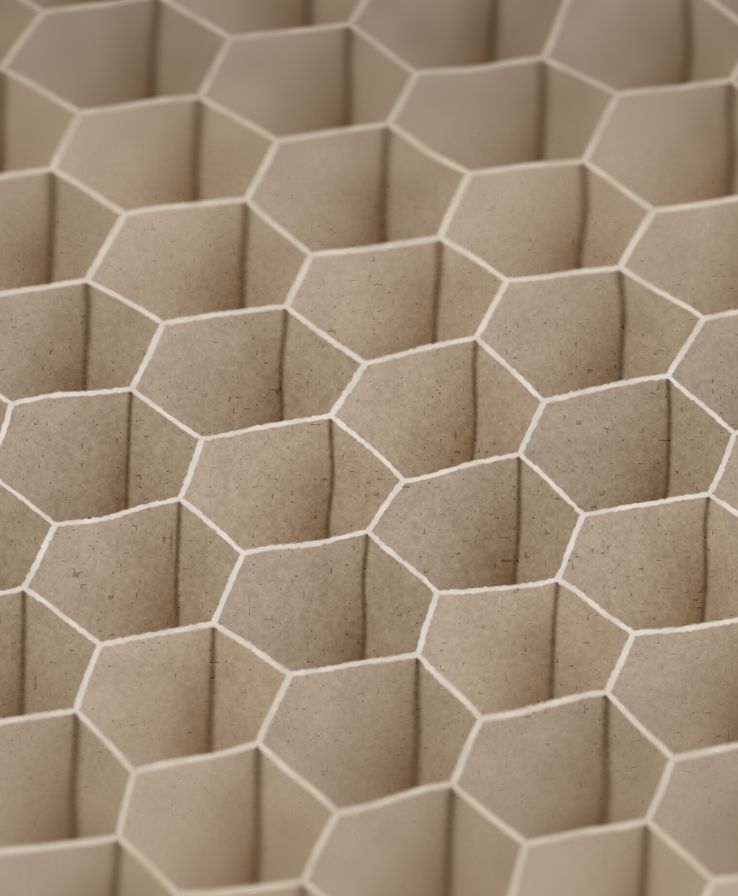
Reproduce this pattern procedurally as a Shadertoy shader.

```glsl
// Cardboard honeycomb seen obliquely: a sheared lattice of irregular hexagonal cells.
// Each pixel finds its cell, shades the two inner walls that meet at a dark fold,
// then lays the pale cut rims on top; focus falls off above and below a sharp band.

// Lattice, in canvas heights, with y pointing down
const vec2 ORIGIN = vec2(0.398, 0.404);
const vec2 STEP_ACROSS = vec2(0.2148, 0.0378);
const vec2 STEP_DOWN = vec2(0.0475, 0.1257);
const vec2 BACK_EDGE = vec2(0.1354, -0.0215);   // back left corner to back right corner
const vec2 CELL_CENTRE = vec2(0.38, 0.32);      // in lattice steps
const float JITTER = 0.0075;
const float PERSPECTIVE = 0.128;
const float BEND = 0.006;

// Rims and focus
const float RIM_SHARP = 0.0026;
const float RIM_SOFT = 0.0040;
const float FOCUS_Y = 0.56;
const float WALL_DEPTH = 0.15;
const float FOLD_LEAN = 0.03;

// Card colours
const vec3 LIT = vec3(0.70, 0.635, 0.56);
const vec3 SIDE = vec3(0.675, 0.605, 0.515);
const vec3 SHADE = vec3(0.41, 0.30, 0.19);
const vec3 FOLD = vec3(0.33, 0.25, 0.17);
const vec3 RIM_BRIGHT = vec3(0.87, 0.84, 0.80);
const vec3 RIM_DULL = vec3(0.79, 0.735, 0.66);

vec2 hash2(vec2 p) {
    vec3 q = fract(p.xyx * vec3(0.1031, 0.1030, 0.0973));
    q += dot(q, q.yzx + 33.33);
    return fract((q.xx + q.yz) * q.zy);
}

float noise(vec2 p) {
    vec2 i = floor(p), f = fract(p);
    f = f * f * (3.0 - 2.0 * f);
    float top = mix(hash2(i).x, hash2(i + vec2(1, 0)).x, f.x);
    float low = mix(hash2(i + vec2(0, 1)).x, hash2(i + vec2(1, 1)).x, f.x);
    return mix(top, low, f.y);
}

// Lattice corner: kind 0 is the back left of a cell, kind 1 its back right
vec2 corner(vec2 cell, float kind) {
    vec2 wobble = hash2(cell + 40.0 + kind * 37.0) * 2.0 - 1.0;
    return ORIGIN + cell.x * STEP_ACROSS + cell.y * STEP_DOWN
         + kind * BACK_EDGE + JITTER * wobble;
}

float segmentDistance(vec2 p, vec2 a, vec2 b) {
    vec2 e = b - a, q = p - a;
    return length(q - e * clamp(dot(q, e) / dot(e, e), 0.0, 1.0));
}

// The two visible walls of a cell and the fold between them
vec3 wallColor(vec2 p, vec2 cell, float blur) {
    vec2 back = corner(cell, 1.0);
    float leftX = corner(cell + vec2(-1, 1), 1.0).x;
    float rightX = corner(cell + vec2(1, 0), 0.0).x;
    float foldX = back.x - FOLD_LEAN * (p.y - back.y);
    float fromFold = p.x - foldX;
    float depth = clamp((p.y - back.y) / WALL_DEPTH, 0.0, 1.0);

    float u = clamp((p.x - leftX) / (foldX - leftX), 0.0, 1.0);
    float shadow = pow(u, 2.5) * (0.22 + 0.6 * depth) + 0.14 * depth;
    vec3 left = mix(LIT, SHADE, shadow);

    float r = clamp(fromFold / (rightX - foldX), 0.0, 1.0);
    vec3 right = mix(SIDE, SHADE, 0.08 + 0.32 * depth * (1.0 - 0.6 * r));

    float soft = 0.0015 + 0.006 * blur;
    vec3 color = mix(left, right, smoothstep(-soft, soft, fromFold));
    float line = fromFold / (0.0028 + 0.005 * blur);
    color = mix(color, FOLD, exp(-line * line) * mix(0.75, 0.5, blur));
    return color * (0.96 + 0.07 * hash2(cell + 91.0).x);
}

void mainImage(out vec4 fragColor, in vec2 fragCoord) {
    vec2 uv = fragCoord / iResolution.y;
    uv.y = 1.0 - uv.y;
    float blur = smoothstep(0.06, 0.5, abs(uv.y - FOCUS_Y));

    // Foreshorten, then bend the edges gently
    vec2 p = uv;
    p.y -= PERSPECTIVE * (uv.y - ORIGIN.y) * (uv.y - ORIGIN.y);
    p += BEND * (vec2(noise(uv * 17.0), noise(uv * 17.0 + 50.0)) - 0.5);

    // Find the enclosing cell and the nearest rim
    vec2 guess = round(inverse(mat2(STEP_ACROSS, STEP_DOWN)) * (p - ORIGIN) - CELL_CENTRE);
    vec2 cell = guess;
    float deepest = -1e3, rim = 1e3;
    for (int k = 0; k < 9; k++) {
        vec2 c = guess + vec2(k % 3 - 1, k / 3 - 1);
        vec2 v[6] = vec2[6](corner(c, 0.0), corner(c, 1.0),
            corner(c + vec2(1, 0), 0.0), corner(c + vec2(0, 1), 1.0),
            corner(c + vec2(0, 1), 0.0), corner(c + vec2(-1, 1), 1.0));
        float inside = 1e3;
        for (int i = 0; i < 6; i++) {
            vec2 a = v[i], e = v[(i + 1) % 6] - a, q = p - a;
            inside = min(inside, (e.x * q.y - e.y * q.x) / length(e));
            float extra = i % 3 == 2 ? 0.0006 : 0.0;   // glued double wall
            rim = min(rim, segmentDistance(p, a, a + e) - extra);
        }
        if (inside > deepest) { deepest = inside; cell = c; }
    }

    // Walls with mottling, paper grain and a few specks
    vec3 color = wallColor(p, cell, blur);
    float sharp = 1.0 - blur;
    color += 0.035 * (noise(uv * 28.0) - 0.5);
    color += sharp * 0.05 * (noise(uv * 190.0) + noise(uv * 400.0) - 1.0);
    color -= sharp * 0.13 * smoothstep(0.88, 0.98, noise(uv * 230.0 + 13.0));

    // Pale cut rims, ragged where in focus
    rim += sharp * 0.0016 * (noise(uv * 240.0 + 7.0) - 0.5);
    float feather = max(mix(0.0013, 0.0042, blur), 0.8 / iResolution.y);
    float width = mix(RIM_SHARP, RIM_SOFT, blur);
    float cover = 1.0 - smoothstep(width - feather, width + feather, rim);
    vec3 rimColor = mix(RIM_BRIGHT, RIM_DULL, blur) + 0.08 * (noise(uv * 60.0) - 0.5);
    color = mix(color, rimColor, cover * mix(0.95, 0.85, blur));

    // Darker far edge
    color *= 1.0 - 0.12 * smoothstep(0.25, 0.0, uv.y);
    fragColor = vec4(clamp(color, 0.0, 1.0), 1.0);
}
```
